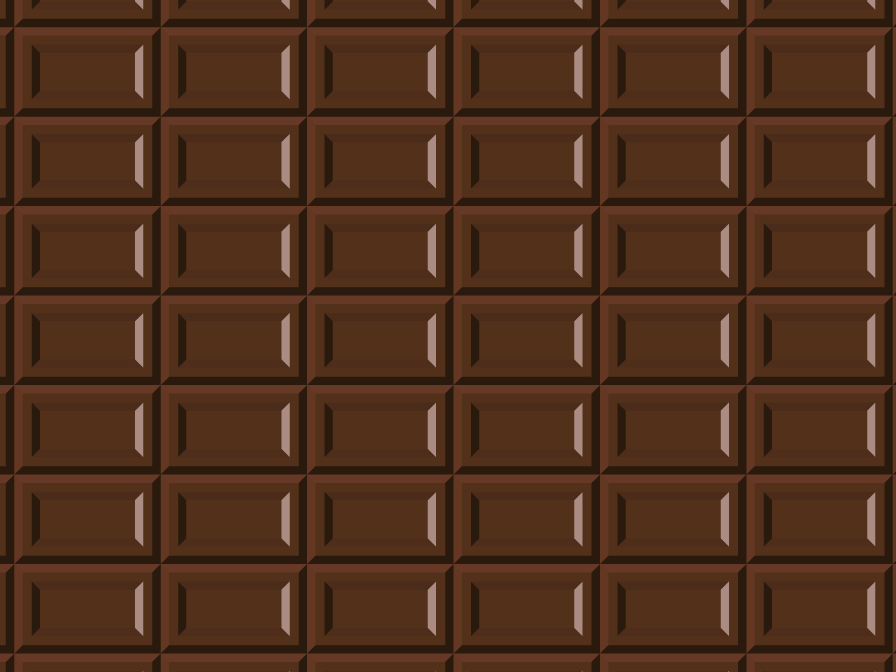
A Shadertoy shader for this pattern:

```glsl
// Picks the colour of the mitred bevel side nearest to a point.
// edge holds the distances to the left, right, top and bottom edges.
vec3 bevelSide(vec4 edge, vec3 left, vec3 right, vec3 top, vec3 bottom) {
    vec3 horizontal = edge.x < edge.y ? left : right;
    vec3 vertical = edge.z < edge.w ? top : bottom;
    return min(edge.x, edge.y) < min(edge.z, edge.w) ? horizontal : vertical;
}

// p is measured from the upper left, in canvas heights.
vec3 chocolate(vec2 p) {
    vec2 pitch = vec2(0.2179, 0.13316);
    vec2 q = mod(p - vec2(0.0212, 0.0404), pitch);
    vec4 edge = vec4(q.x, pitch.x - q.x, q.y, pitch.y - q.y);
    float inset = min(min(edge.x, edge.y), min(edge.z, edge.w));

    vec3 face = vec3(0.325, 0.19, 0.10);
    vec3 shadow = vec3(0.16, 0.10, 0.05);
    vec3 lit = vec3(0.40, 0.22, 0.15);

    // Outer bevel, lit from the upper left
    if (inset < 0.0125)
        return bevelSide(edge, vec3(0.39, 0.215, 0.135), shadow, lit, shadow);

    // Recessed panel with a glossy right side
    if (inset > 0.0260 && inset < 0.0382)
        return bevelSide(edge, shadow, vec3(0.67, 0.55, 0.51),
                         vec3(0.295, 0.17, 0.10), vec3(0.305, 0.175, 0.10));
    return face;
}

void mainImage(out vec4 fragColor, in vec2 fragCoord) {
    // Average a 4 by 4 grid of samples to smooth the edges
    vec3 color = vec3(0.0);
    for (int i = 0; i < 16; i++) {
        vec2 offset = (vec2(i % 4, i / 4) + 0.5) / 4.0 - 0.5;
        vec2 p = (fragCoord + offset) / iResolution.y;
        color += chocolate(vec2(p.x, 1.0 - p.y));
    }
    fragColor = vec4(color / 16.0, 1.0);
}
```
